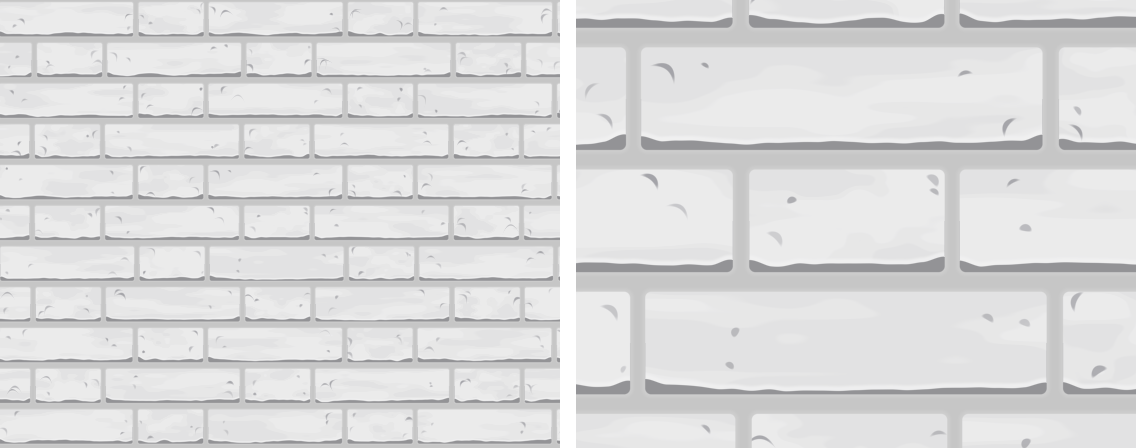
Left, the full canvas; right, a detail of the centre.
This texture is drawn by a Shadertoy shader. Its source:

```glsl
// Pale painted brickwork: eleven courses alternating long and short bricks,
// each a rounded box with a ragged lower edge over a dark underside.
// Value noise makes the brushed tones; hashed bent ellipses make the chips.

float hash(vec2 p) {
    vec3 q = fract(p.xyx * 0.1031);
    q += dot(q, q.yzx + 33.33);
    return fract((q.x + q.y) * q.z);
}

float noise(vec2 p) {
    vec2 i = floor(p), f = fract(p);
    f = f * f * (3.0 - 2.0 * f);
    return mix(mix(hash(i), hash(i + vec2(1, 0)), f.x),
               mix(hash(i + vec2(0, 1)), hash(i + vec2(1, 1)), f.x), f.y);
}

float roundedBox(vec2 p, vec2 halfSize, float radius) {
    vec2 q = abs(p) - halfSize + radius;
    return length(max(q, 0.0)) + min(max(q.x, q.y), 0.0) - radius;
}

float fill(float d, float pixel) {
    return smoothstep(0.8 * pixel, -0.8 * pixel, d);
}

// Two overlapping brushed tones, stretched along the brick
float faceTone(vec2 p, vec2 seed, float isShort) {
    vec2 q = p * vec2(mix(0.95, 2.2, isShort), 4.5) + seed;
    float n = 0.7 * noise(q) + 0.3 * noise(q * 2.3 + 7.0);
    n -= 0.9 * p.y * p.y;
    return 0.887 + 0.018 * smoothstep(0.33, 0.37, n)
                 + 0.016 * smoothstep(0.47, 0.51, n);
}

// Coverage of small chips, gathered toward the ends of the brick
float chips(vec2 p, vec2 halfSize, vec2 seed, float pixel) {
    float cover = 0.0;
    for (int i = 0; i < 4; i++) {
        vec2 s = seed + float(i) * vec2(17.3, 5.7);
        float side = i % 2 == 0 ? 1.0 : -1.0;
        vec2 center = vec2(side * mix(0.55, 0.93, hash(s)) * halfSize.x,
                           mix(-0.27, 0.36, hash(s + 3.1)));
        float angle = 2.4 * (hash(s + 9.2) - 0.5);
        vec2 q = p - center;
        q = mat2(cos(angle), -sin(angle), sin(angle), cos(angle)) * q;
        q.y += 5.0 * q.x * q.x;
        vec2 r = vec2(mix(0.025, 0.105, hash(s + 4.6)), mix(0.014, 0.032, hash(s + 6.4)));
        float d = (length(q / r) - 1.0) * r.y;
        cover = max(cover, fill(d, pixel) * mix(0.35, 0.9, hash(s + 8.8)));
    }
    return cover;
}

void mainImage(out vec4 fragColor, in vec2 fragCoord) {
    float pixel = 11.0 / iResolution.y;
    vec2 p = fragCoord * pixel;

    // Course and brick cell; one unit is one course, counted from the top
    float down = 11.0 - p.y;
    float row = floor(down);
    float shift = 0.02 + 2.62 * mod(row, 2.0) - 0.07 * hash(vec2(row, 4.0));
    float along = p.x - shift + 0.065;
    float pair = floor(along / 5.143);
    float x = along - pair * 5.143 - 0.065;
    float isShort = step(3.355, x);
    vec2 halfSize = vec2(mix(1.643, 0.8, isShort), 0.42);
    vec2 local = vec2(x - mix(1.643, 4.22, isShort), 0.474 - fract(down));
    vec2 seed = vec2(pair * 2.0 + isShort, row) * vec2(13.7, 9.1) + 40.0;

    // Ragged lower edge, cut higher at the corners
    float wave = noise(vec2(local.x * mix(1.7, 4.5, isShort), 0.0) + seed);
    float fine = noise(vec2(local.x * 7.0, 3.0) + seed);
    float corner = smoothstep(0.18, 0.0, halfSize.x - abs(local.x));
    float edge = -0.42 + 0.015 + 0.065 * wave + 0.025 * fine + 0.045 * corner;

    float brick = roundedBox(local, halfSize, 0.05);
    float face = max(brick, edge - local.y);

    // Mortar with a faint pale halo, then underside, then painted face
    vec3 color = vec3(0.775 + 0.03 * smoothstep(0.05, 0.0, brick));
    color = mix(color, vec3(0.575, 0.575, 0.587), fill(brick, pixel) * step(local.y, 0.0));

    float tone = faceTone(local, seed, isShort);
    float rim = smoothstep(0.055, 0.02, local.y - edge);
    tone = mix(tone, 0.945, 0.8 * rim);
    vec3 paint = mix(vec3(tone, tone, tone + 0.002), vec3(0.61, 0.61, 0.63),
                     chips(local, halfSize, seed, pixel));
    color = mix(color, paint, fill(face, pixel));

    fragColor = vec4(color, 1.0);
}
```
